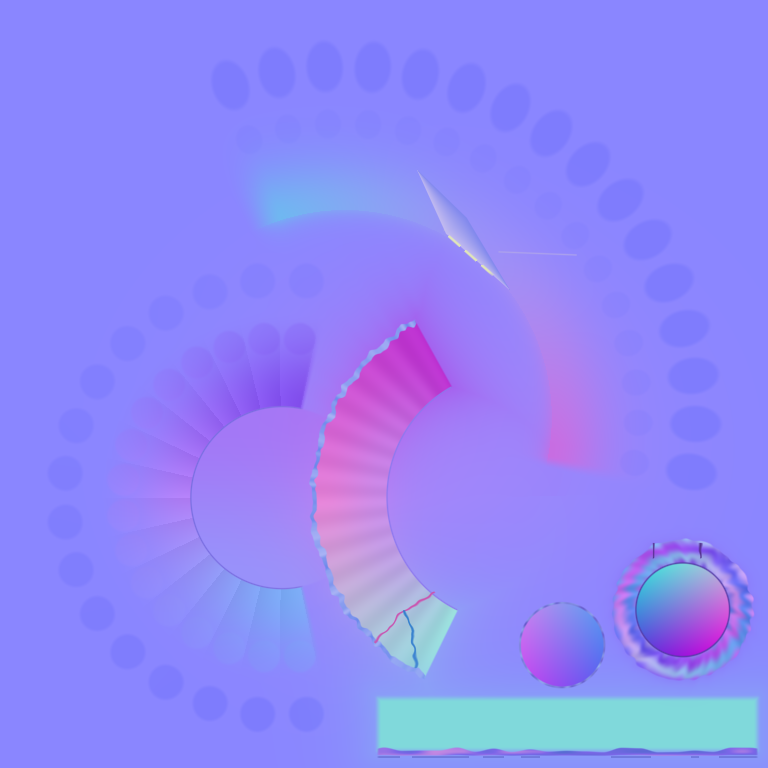
Give the GLSL for this texture map, as a Shadertoy shader.

```glsl
// Tangent-space normal map: swept arcs with dot rings, a crescent, a shard, two domes and a bar.
#define ARC_CENTER vec2(.449, .457)
#define FAN_CENTER vec2(.367, .352)
#define CRESCENT_CENTER vec2(.668, .353)
#define DOME_CENTER vec2(.732, .160)
#define GEAR_CENTER vec2(.889, .206)
#define FLAT_COLOR vec3(.54, .525, 1)
#define DOT_COLOR vec3(.48, .475, .99)
#define ROUGHNESS .006

vec3 col = FLAT_COLOR;

void paint(vec3 tint, float amount) { col = mix(col, tint, amount); }

float hash(vec2 p) { return fract(sin(dot(p, vec2(127.1, 311.7))) * 43758.5); }

float noise(vec2 p) {
  vec2 i = floor(p), f = fract(p);
  f *= f * (3. - 2. * f);
  return mix(mix(hash(i), hash(i + vec2(1, 0)), f.x),
             mix(hash(i + vec2(0, 1)), hash(i + 1.), f.x), f.y);
}

// Radius and angle, the angle counted from a middle direction.
vec2 polar(vec2 q, float middle) {
  float c = cos(middle), s = sin(middle);
  return vec2(length(q), atan(c * q.y - s * q.x, c * q.x + s * q.y));
}

float inside(float d, float soft) { return 1. - smoothstep(-soft, soft, d); }

float stroke(float d, float width) { return inside(abs(d) - width, .5 / iResolution.y + .0006); }

float segment(vec2 p, vec2 a, vec2 b) {
  vec2 ab = b - a;
  return length(p - a - ab * clamp(dot(p - a, ab) / dot(ab, ab), 0., 1.));
}

vec3 ramp(vec3 a, vec3 b, vec3 c, float t) {
  t = clamp(t, 0., 1.) * 2.;
  return t < 1. ? mix(a, b, t) : mix(b, c, t - 1.);
}

// Sixteen ellipses spaced evenly along an arc.
float dotRing(vec2 pol, float radius, float halfSpan, vec2 size) {
  float pitch = halfSpan / 7.5, a = pol.y + halfSpan;
  a -= pitch * clamp(floor(a / pitch + .5), 0., 15.);
  return inside(length(vec2(pol.x - radius, a * pol.x) / size) - .94, .12);
}

void sweptArc(vec2 p) {
  vec2 pol = polar(p - ARC_CENTER, .873);
  paint(DOT_COLOR, .75 * dotRing(pol, .457, 1.03, vec2(.035, .025)));
  paint(DOT_COLOR, .25 * dotRing(pol, .382, 1.03, vec2(.02, .018)));
  float d = pol.x - .2695, a = pol.y;
  float fall = d > 0. ? exp(-d * d / .0045) : exp(d / .012) * .75;
  float ends = inside(a - 1.09, .09) * smoothstep(-1.12, -1.06, a);
  vec3 tint = ramp(vec3(.8, .43, .88), vec3(.66, .62, .95), vec3(.43, .73, .94), a * .5 + .5);
  paint(tint, fall * ends * (.5 + .45 * min(abs(a), 1.)));
}

void fan(vec2 p) {
  vec2 pol = polar(p - FAN_CENTER, 3.1416);
  float d = pol.x - .1185, t = pol.y / 3.56 + .5, ends = inside(abs(pol.y) - 1.79, .03);
  paint(DOT_COLOR, (.35 + .5 * t) * dotRing(pol, .284, 1.684, vec2(.024)));
  vec3 tint = ramp(vec3(.45, .25, .93), vec3(.71, .49, .96), vec3(.4, .72, .95), t);
  tint += .05 * (fract(t * 16.) - .5);
  paint(tint, .92 * ends * inside(d - .06, .065) * step(0., d));
  paint(tint, .18 * dotRing(pol, .208, 1.684, vec2(.022)));
  vec3 hollow = mix(vec3(.6, .58, .98), vec3(.65, .46, .96), smoothstep(.24, .45, p.y));
  paint(hollow, .85 * inside(d, .002) * inside(p.x - .42, .04));
  paint(vec3(.46, .42, .87), ends * stroke(d, .0007));
}

void crescent(vec2 p) {
  vec2 pol = polar(p - CRESCENT_CENTER, 3.168);
  float chip = noise(vec2(pol.y * 45., 7)), t = pol.y / 2.18 + .5;
  float outer = pol.x - .2604 - ROUGHNESS * (noise(vec2(pol.y * 28., 2)) - .5);
  float inner = .164 - pol.x, ends = (abs(pol.y) - 1.09) * pol.x;
  float d = max(max(outer, inner), ends), span = inside(ends, .002);
  vec3 halo = ramp(vec3(.66, .32, .91), vec3(.73, .51, .95), vec3(.56, .65, .96), t);
  paint(halo, .7 * exp(-max(d, 0.) / .04));
  vec3 face = ramp(vec3(.73, .18, .81), vec3(.89, .51, .84), vec3(.59, .88, .85), t);
  float fade = inside(pol.x - .207, .043) * sin(3.1416 * clamp(t, 0., 1.));
  face = mix(face, vec3(.7, .56, .95), .55 * fade) + .018 * sin(t * 90.);
  paint(face, inside(d, .0015));
  // Chipped outer rim and thin inner seam.
  paint(mix(vec3(.4, .52, .92), vec3(.66, .7, .96), chip), span * stroke(outer, .0015 + .0035 * chip));
  paint(vec3(.55, .47, .94), span * stroke(inner, .0008));
  // Branching crack.
  vec2 q = p + ROUGHNESS * (vec2(noise(p * 110.), noise(p * 110. + 9.)) - .5);
  vec2 fork = vec2(.527, .204), bend = vec2(.537, .178);
  float across = min(segment(q, vec2(.488, .165), fork), segment(q, fork, vec2(.565, .227)));
  float down = min(segment(q, fork, bend), segment(q, bend, vec2(.542, .13)));
  paint(vec3(.8, .32, .68), stroke(across, .0013));
  paint(vec3(.2, .5, .8), stroke(down, .0015));
}

void shard(vec2 p) {
  vec2 q = p - vec2(.543, .779);
  float t = dot(q, vec2(.611, -.792)) / .198, s = dot(q, vec2(.792, .611));
  float profile = min(t / .45, (1. - t) / .55), left = -.021 * profile, right = .013 * profile;
  float shade = clamp((s - left) / max(right - left, .0001), 0., 1.);
  paint(mix(vec3(.76, .73, .94), vec3(.5, .53, .93), shade), inside(max(left - s, s - right), .001) * step(0., profile));
  float glint = step(.3, fract(t * 7.)) * inside(abs(t - .65) - .2, .04);
  paint(vec3(.88, .9, .72), glint * stroke(s - left, .0016));
  paint(vec3(.7, .66, .91), .8 * stroke(segment(p, vec2(.65, .672), vec2(.75, .668)), .0008));
}

void domes(vec2 p) {
  vec2 q = (p - DOME_CENTER) / .055;
  float r = length(q) - 1., dash = noise(q * 8.);
  paint(vec3(.56 - .23 * q.x, .44 + .14 * q.y + .05 * q.x, .94), inside(r, .02));
  paint(mix(vec3(.37, .3, .78), vec3(.6, .72, .95), dash), stroke(r * .055, .0012));
  // Large dome in a rippled collar.
  q = (p - GEAR_CENTER) / .061;
  r = length(q) - 1.;
  vec2 dir = q / (r + 1.001);
  float grain = noise(dir * 9. + r * 3.) - .5, rim = r - .49 - .1 * grain;
  float slope = sin(r * 13. + grain * 2.5);
  paint(vec3(.55, .46, .97), .5 * exp(-max(rim, 0.) * 9.));
  paint(vec3(.56, .49, .92) + vec3(.2 * dir * slope, 0) + .12 * grain, inside(rim, .025));
  paint(vec3(.54 + .3 * q.x - .07 * q.y, .46 + .38 * q.y - .1 * q.x, .86), inside(r, .02));
  paint(vec3(.3, .2, .62), .8 * stroke(r * .061, .0009));
  // Two nicks in the collar.
  float nick = abs(p.x - .88) - .031 + ROUGHNESS * (noise(p * 120.) - .5);
  paint(vec3(.32, .18, .55), stroke(nick, .001) * inside(abs(p.y - .283) - .01, .001));
}

void bar(vec2 p) {
  vec2 e = abs(p - vec2(.739, .057)) - vec2(.247, .034);
  float d = length(max(e, 0.)) + min(max(e.x, e.y), 0.);
  paint(vec3(.53, .66, .96), .65 * exp(-max(d, 0.) / .035));
  paint(vec3(.5, .85, .86), inside(d, .005));
  // Broken lower edge.
  float span = inside(e.x, .002), n = noise(vec2(p.x * 42., 5));
  vec3 chip = ramp(vec3(.3, .42, .8), vec3(.49, .4, .91), vec3(.8, .55, .88), noise(p * vec2(30, 140)));
  paint(chip, span * stroke(p.y - .018 - .004 * n, .002 + .003 * n));
  paint(vec3(.36, .38, .78), span * step(.35, n) * stroke(p.y - .0143, .0007));
}

void mainImage(out vec4 fragColor, in vec2 fragCoord) {
  vec2 p = fragCoord / iResolution.y, swell = (p - vec2(.58, .42)) / vec2(.26, .22);
  paint(vec3(.65, .53, .98), .8 * exp(-dot(swell, swell)));
  sweptArc(p);
  fan(p);
  crescent(p);
  shard(p);
  bar(p);
  domes(p);
  fragColor = vec4(col, 1);
}
```
